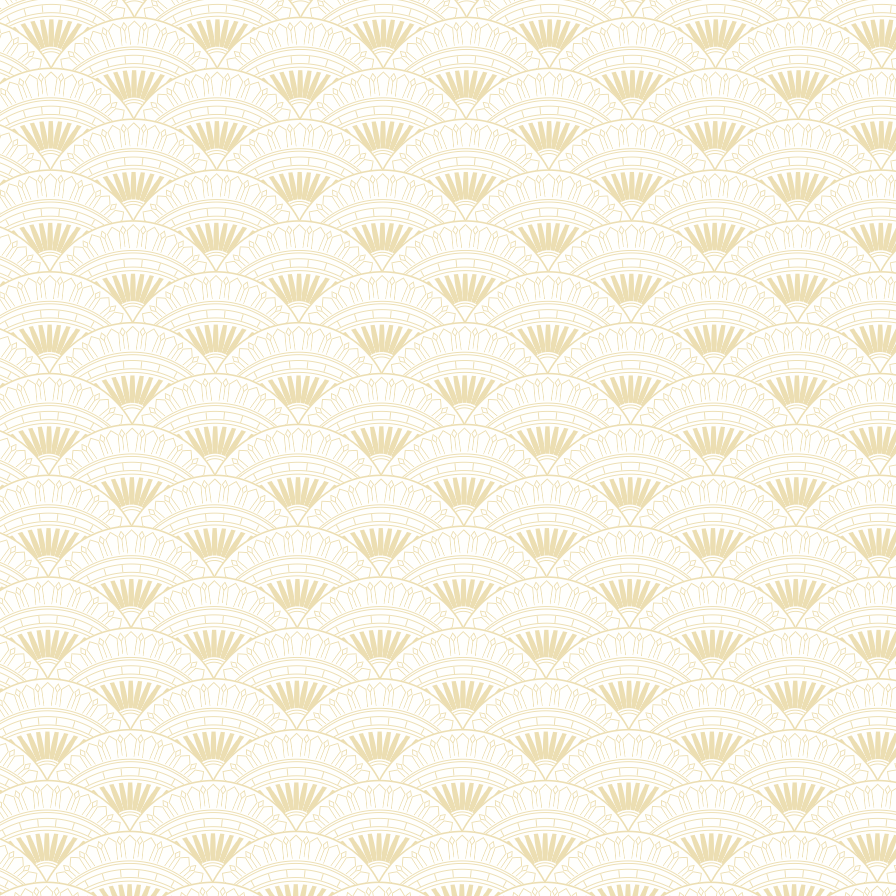
A Shadertoy shader for this pattern:

```glsl
// Art deco fan scales: staggered rows of overlapping arcs in pale gold on white.
// Rows are painted from the back to the front; each scale holds petals, a boxed
// band, a solid sunburst and a small dome, all made from distance functions.

const vec3 PAPER = vec3(1.0, 1.0, 0.993);
const vec3 GOLD = vec3(0.927, 0.871, 0.698);

// Layout, in canvas heights
const float HALF_WIDTH = 0.0927;
const vec2 FIRST_APEX = vec2(0.150, 0.9805);
const float LEAN = 0.0055;

// Scale shape, in half widths; depths are measured below the apex
const float ROW_STEP = 0.6125;
const float RADIUS = 1.122;
const float TIP_DEPTH = 1.225;
const float EDGE_WIDTH = 0.019;
const float LINE_WIDTH = 0.0115;
const float PETAL_END = 0.335;
const float BAND_TOP = 0.455;
const float BAND_BOTTOM = 0.555;
const float SUN_TOP = 0.635;
const float SUN_HOLE = 0.26;
const float PETAL_ANGLE = 0.24;
const float BOX_ANGLE = 0.20;
const float RAY_ANGLE = 0.19;

// Coverage of a region, negative inside
float fill(float d, float px) {
    return clamp(0.5 - d / px, 0.0, 1.0);
}

// Coverage of a line, also when it is thinner than a pixel
float stroke(float d, float width, float px) {
    return fill(abs(d) - 0.5 * width, px) - fill(abs(d) + 0.5 * width, px);
}

float segmentDistance(vec2 p, vec2 a, vec2 b) {
    vec2 ab = b - a;
    return length(p - a - ab * clamp(dot(p - a, ab) / dot(ab, ab), 0.0, 1.0));
}

// Signed distance to the scale arc lowered by a depth
float arcDistance(vec2 p, float depth) {
    return length(p + vec2(0.0, depth + RADIUS)) - RADIUS;
}

// Pointed columns alternating with small diamonds on stems
float petals(vec2 p, float px) {
    vec2 q = p + vec2(0.0, RADIUS);
    float angle = atan(q.x, q.y);
    float across = abs(angle - PETAL_ANGLE * round(angle / PETAL_ANGLE)) * RADIUS;
    vec2 c = vec2(across, RADIUS - length(q));
    float column = min(segmentDistance(c, vec2(0.0, 0.045), vec2(0.082, 0.115)),
                       segmentDistance(c, vec2(0.082, 0.115), vec2(0.062, 0.32)));
    vec2 g = vec2(0.5 * PETAL_ANGLE * RADIUS - c.x, abs(c.y - 0.105));
    float diamond = segmentDistance(g, vec2(0.034, 0.0), vec2(0.0, 0.05));
    float stem = segmentDistance(vec2(g.x, c.y), vec2(0.0, 0.155), vec2(0.0, 0.30));
    float d = min(column, min(diamond, stem));
    return stroke(d, LINE_WIDTH, px) * fill(-arcDistance(p, PETAL_END), px);
}

// Arc lines and the row of boxes
float band(vec2 p, float px) {
    float top = arcDistance(p, BAND_TOP);
    float bottom = arcDistance(p, BAND_BOTTOM);
    float ink = max(stroke(top, LINE_WIDTH, px), stroke(bottom, LINE_WIDTH, px));
    ink = max(ink, stroke(arcDistance(p, 0.355), LINE_WIDTH, px));
    ink = max(ink, stroke(arcDistance(p, 0.385), LINE_WIDTH, px));
    ink = max(ink, stroke(arcDistance(p, 0.598), LINE_WIDTH, px));
    vec2 q = p + vec2(0.0, BAND_TOP + RADIUS);
    float divider = (fract(atan(q.x, q.y) / BOX_ANGLE) - 0.5) * BOX_ANGLE * length(q);
    return max(ink, stroke(divider, LINE_WIDTH, px) * fill(top, px) * fill(-bottom, px));
}

// Solid fan cut by white wedges, above a lined dome
float sunburst(vec2 p, float px) {
    vec2 s = p + vec2(0.0, TIP_DEPTH);
    float r = length(s);
    float fromWedge = abs(fract(atan(s.x, s.y) / RAY_ANGLE) - 0.5);
    float wedgeHalf = 0.27 * clamp((r - 0.34) / 0.24, 0.0, 1.0);
    float gold = fill((wedgeHalf - fromWedge) * RAY_ANGLE * r, px);
    gold *= fill(arcDistance(p, SUN_TOP), px) * fill(SUN_HOLE - r, px);
    float dome = max(stroke(r - 0.235, LINE_WIDTH, px), stroke(r - 0.20, LINE_WIDTH, px));
    return max(gold, dome);
}

float scaleInk(vec2 p, float px) {
    return max(petals(p, px), max(band(p, px), sunburst(p, px)));
}

void mainImage(out vec4 fragColor, in vec2 fragCoord) {
    vec2 canvas = fragCoord / iResolution.y - FIRST_APEX;
    canvas.x -= LEAN * canvas.y;
    vec2 p = canvas / HALF_WIDTH;
    float px = 1.0 / (iResolution.y * HALF_WIDTH);

    // Lower rows overlap the rows above them
    float nearestRow = floor(p.y / ROW_STEP);
    float ink = 0.0;
    for (int i = 2; i >= 0; i--) {
        float row = nearestRow + float(i);
        float x = p.x - mod(row, 2.0);
        vec2 local = vec2(x - 2.0 * round(0.5 * x), p.y - row * ROW_STEP);
        float edge = arcDistance(local, 0.0);
        ink = mix(ink, scaleInk(local, px), fill(edge, px));
        ink = max(ink, stroke(edge, EDGE_WIDTH, px));
    }
    fragColor = vec4(mix(PAPER, GOLD, ink), 1.0);
}
```
